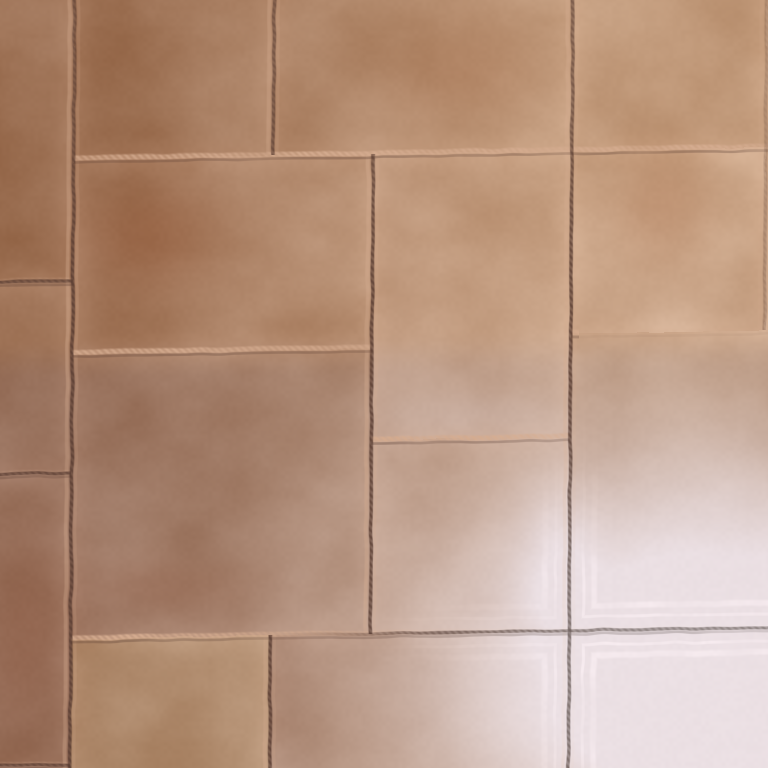
Reproduce this texture procedurally as a three.js fragment shader.

```glsl
varying vec2 vUv;

float hash(vec2 p) {
  p = fract(p * vec2(123.34, 345.45));
  p += dot(p, p + 34.35);
  return fract(p.x * p.y);
}

float noise(vec2 p) {
  vec2 i = floor(p), f = fract(p);
  f = f * f * (3.0 - 2.0 * f);
  return mix(mix(hash(i), hash(i + vec2(1.0, 0.0)), f.x),
             mix(hash(i + vec2(0.0, 1.0)), hash(i + 1.0), f.x), f.y);
}

float fbm(vec2 p) {
  float sum = 0.0, gain = 0.5;
  for (int i = 0; i < 4; i++) {
    sum += gain * noise(p);
    p = p * 2.03 + 7.1;
    gain *= 0.5;
  }
  return sum;
}

// Cut a tile box (left, bottom, right, top), keeping the side holding p
void cutX(inout vec4 box, vec2 p, float at) {
  if (p.x < at) box.z = min(box.z, at); else box.x = max(box.x, at);
}

void cutY(inout vec4 box, vec2 p, float at) {
  if (p.y < at) box.w = min(box.w, at); else box.y = max(box.y, at);
}

vec4 tileAt(vec2 p) {
  vec4 box = vec4(-1.0, -1.0, 2.0, 2.0);
  cutX(box, p, 0.091);
  cutX(box, p, 0.740);
  if (p.x < 0.091) {
    cutY(box, p, 0.633);
    cutY(box, p, 0.383);
    cutY(box, p, 0.003);
  } else {
    cutY(box, p, 0.167);
    cutY(box, p, 0.792);
    if (p.x > 0.740) {
      cutY(box, p, 0.554);
      if (p.y > 0.554) cutX(box, p, 0.992);
    } else if (p.y < 0.167 || p.y > 0.792) {
      cutX(box, p, 0.351);
    } else {
      cutX(box, p, 0.481);
      cutY(box, p, p.x < 0.481 ? 0.539 : 0.419);
    }
  }
  return box;
}

float line(float d, float halfWidth) {
  return 1.0 - smoothstep(halfWidth * 0.4, halfWidth * 1.5, abs(d));
}

float blob(vec2 p, vec2 centre, vec2 size) {
  vec2 d = (p - centre) / size;
  return exp(-dot(d, d));
}

void main() {
  // Slight tilt of the floor and hand-laid wobble of the joints
  vec2 p = vUv - vec2(0.006 * vUv.y, 0.016 * vUv.x);
  p += 0.0022 * (vec2(noise(vUv * 42.0), noise(vUv * 42.0 + 19.0)) - 0.5);
  vec4 box = tileAt(p);
  vec2 low = p - box.xy, high = box.zw - p;
  vec2 seam = mix(-high, low, step(low, high));
  float edge = min(abs(seam.x), abs(seam.y));
  float seed = hash(box.xy * 3.7 + box.zw * 1.3 + 5.0);

  // Clay body with a tone per tile
  vec3 color = mix(vec3(0.63, 0.46, 0.35), vec3(0.78, 0.63, 0.51), smoothstep(0.0, 0.9, p.x));
  color += vec3(-0.02, 0.0, 0.03) * (1.0 - smoothstep(0.5, 0.56, p.y));
  color += (seed - 0.5) * vec3(0.035, 0.04, 0.045);
  if (box.z < 0.4 && box.x > 0.0 && box.w < 0.2) color += vec3(0.04, 0.04, 0.0);

  // Cloudy mottling and fired patches
  float cloud = fbm(p * vec2(7.0, 9.0) + seed * 37.0);
  color += (cloud - 0.47) * vec3(0.14, 0.17, 0.19);
  float fired = blob(p, vec2(0.19, 0.69), vec2(0.09, 0.07))
    + 0.8 * blob(p, vec2(0.86, 0.72), vec2(0.06, 0.07))
    + 0.6 * blob(p, vec2(0.60, 0.90), vec2(0.10, 0.07))
    + 0.6 * blob(p, vec2(0.22, 0.23), vec2(0.10, 0.04))
    + 0.9 * blob(p, vec2(0.03, 0.17), vec2(0.07, 0.16));
  color -= fired * (0.6 + 0.8 * cloud) * vec3(0.055, 0.085, 0.095);
  color += 0.025 * (1.0 - smoothstep(0.0, 0.035, edge));

  // Window sheen in the lower right, with pale frames inside the tiles
  float d = length((vUv - vec2(0.95, 0.12)) * vec2(1.0, 1.3));
  float sheen = 1.0 - smoothstep(0.1, 0.55, d);
  float gloss = sheen + 0.14 * (1.0 - smoothstep(0.3, 0.9, d));
  gloss += 0.3 * blob(p, vec2(0.72, 0.26), vec2(0.05, 0.10));
  gloss += 0.18 * blob(p, vec2(0.62, 0.45), vec2(0.12, 0.03));
  gloss *= 0.9 + 0.2 * cloud;
  color = mix(color, vec3(0.93, 0.89, 0.91), clamp(gloss, 0.0, 0.95));
  float frame = line(edge - 0.032, 0.004) + line(edge - 0.018, 0.002);
  color += 0.035 * frame * sheen * (0.4 + noise(p * 25.0));

  // Joints: dark upright grooves, pale twisted ridges across
  float twist = 0.5 + 0.5 * sin((p.x + p.y) * 700.0);
  float wear = 0.65 + 0.5 * noise(p * 18.0 + 3.0);
  vec3 grooveColor = mix(vec3(0.34, 0.23, 0.19), vec3(0.46, 0.42, 0.41), sheen);
  vec3 ridgeColor = mix(vec3(0.83, 0.67, 0.56), vec3(0.94, 0.89, 0.88), sheen);
  float faint = p.x > 0.75 && abs(p.y - 0.554) < 0.04 ? 0.15 : 1.0;
  float faintSide = p.x > 0.95 ? 0.35 : 1.0;
  float shaded = max(1.0 - step(0.091, p.x),
    smoothstep(0.33, 0.6, p.x) * (1.0 - smoothstep(0.2, 0.3, p.y)));

  float lip = line(seam.x + 0.0065, 0.0025) + 0.5 * line(seam.x - 0.0055, 0.002);
  color = mix(color, ridgeColor, 0.4 * lip * wear * faintSide);
  float ridge = line(seam.y - 0.001, 0.0035) * (1.0 - 0.75 * shaded);
  color = mix(color, ridgeColor, clamp(ridge * wear * (0.6 + 0.35 * twist), 0.0, 1.0) * faint);
  float under = line(seam.y + 0.0045, 0.0018);
  color = mix(color, grooveColor, 0.3 * under * wear * faint);
  float crossGroove = line(seam.y, 0.0022) * shaded * faint;
  color = mix(color, grooveColor, 0.75 * crossGroove * (0.75 + 0.25 * twist));
  float groove = line(seam.x, 0.0024) * faintSide * mix(0.85, 0.65, smoothstep(0.6, 0.95, p.y));
  color = mix(color, grooveColor, groove * (0.75 + 0.25 * twist));

  // Fine grain
  color += 0.012 * (noise(vUv * 190.0) - 0.5);
  gl_FragColor = vec4(clamp(color, 0.0, 1.0), 1.0);
}
```
